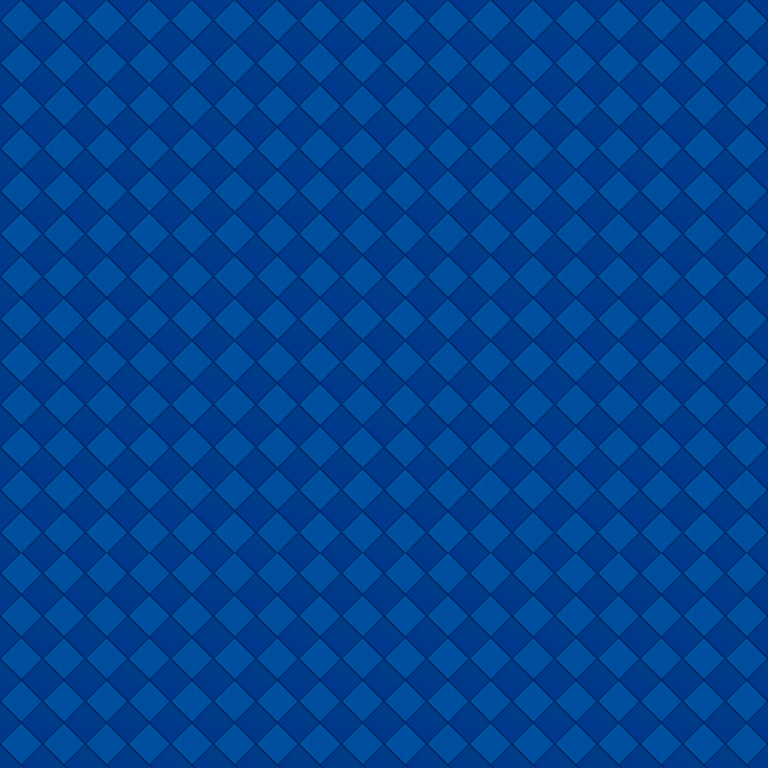
A three.js fragment shader for this pattern:

```glsl
varying vec2 vUv;

const float REPEATS = 18.0;
const float SEAM = 12.96;        // rows from the top, in cells
const vec3 LIGHT_BLUE = vec3(0.0, 0.300, 0.620);
const vec3 SHEEN_BLUE = vec3(0.0, 0.335, 0.625);
const vec3 DEEP_BLUE = vec3(0.0, 0.220, 0.550);
const vec3 DULL_BLUE = vec3(0.0, 0.240, 0.530);
const vec3 LINE_BLUE = vec3(0.0, 0.145, 0.390);

float hash(vec2 id) {
  return fract(sin(dot(id, vec2(127.1, 311.7))) * 4375.85);
}

// Signed distance to a diamond whose tips touch the cell sides
float diamond(vec2 q) {
  return (abs(q.x) + abs(q.y) - 0.5) * 0.7071;
}

// Faint vertical brushing made of layered sines, about -1 to 1
float brushing(vec2 p, float phase) {
  float wave = sin(p.x * 31.0 + 1.5 * sin(p.y * 5.0) + phase);
  wave += 0.6 * sin(p.x * 53.0 - p.y * 7.0 + phase * 2.0);
  wave += 0.4 * sin(p.x * 17.0 + p.y * 23.0 + phase * 3.0);
  return wave * 0.5;
}

// Cells counted from the top, with a thin strip lost at the seam
vec2 cellSpace(vec2 uv) {
  vec2 p = vec2(uv.x, 1.0 - uv.y) * REPEATS;
  p.y += mix(0.02, 0.064, step(SEAM, p.y));
  return p;
}

vec3 lightFace(vec2 q, float d, float grain) {
  float rim = smoothstep(-0.085, -0.055, d) * smoothstep(-0.015, -0.04, d);
  float upperLeft = smoothstep(0.1, -0.25, q.x + q.y);
  float sheen = rim * (0.25 + 0.5 * upperLeft) + 0.12 + 0.15 * grain;
  return mix(LIGHT_BLUE, SHEEN_BLUE, clamp(sheen, 0.0, 1.0));
}

vec3 darkFace(vec2 q, float grain) {
  float fade = smoothstep(-0.25, 0.35, 0.6 * q.x - q.y + 0.12 * grain);
  return mix(DEEP_BLUE, DULL_BLUE, fade);
}

void main() {
  vec2 p = cellSpace(vUv);
  vec2 q = fract(p) - 0.5;
  vec2 r = fract(p + 0.5) - 0.5;
  float d = diamond(q);

  // Two interlocking sets of diamonds, each tile slightly toned
  float lightTone = hash(floor(p));
  float darkTone = hash(floor(p + 0.5) + 40.0);
  vec3 lightTile = lightFace(q, d, brushing(q, lightTone * 6.28));
  vec3 darkTile = darkFace(r, brushing(r, darkTone * 6.28));
  lightTile *= 0.99 + 0.02 * lightTone;
  darkTile *= 0.99 + 0.02 * darkTone;
  vec3 color = mix(lightTile, darkTile, smoothstep(-0.02, 0.02, d));

  // Grooves, deeper along the falling diagonals
  float falling = smoothstep(0.01, -0.01, q.x * q.y);
  float groove = 1.0 - smoothstep(0.004, 0.032, abs(d));
  color = mix(color, LINE_BLUE, groove * mix(0.65, 1.0, falling));

  gl_FragColor = vec4(color, 1.0);
}
```
